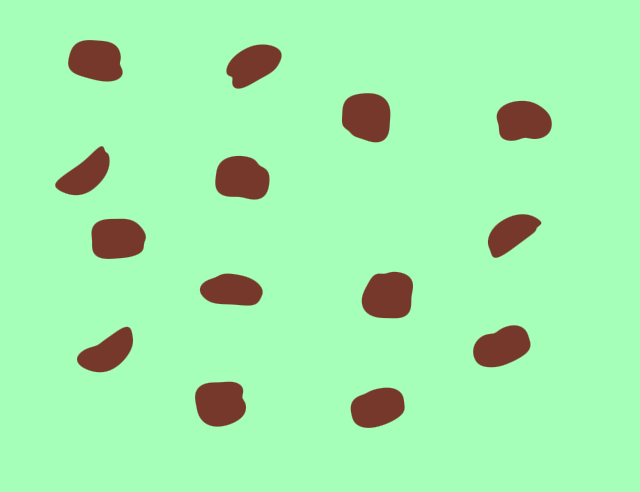
A WebGL 2 fragment shader for this pattern:

```glsl
#version 300 es
precision highp float;
// Sparse brown pebble and bean shapes scattered over a flat mint ground.

uniform vec2 u_resolution;
out vec4 fragColor;

const vec3 MINT = vec3(0.65, 1.0, 0.72);
const vec3 BROWN = vec3(0.46, 0.22, 0.17);
const int BLOB_COUNT = 14;
const float TAU = 6.2831853;

float hash(float n) {
    return fract(sin(n * 127.1 + 3.7) * 4375.85);
}

vec2 rotate(vec2 p, float angle) {
    float c = cos(angle), s = sin(angle);
    return vec2(c * p.x + s * p.y, c * p.y - s * p.x);
}

// Evenly spread, irregular positions inside a margin
vec2 scatter(float index, vec2 extent, float margin) {
    vec2 cell = fract(vec2(0.32, 0.11) + index * vec2(0.7549, 0.5698));
    return mix(vec2(margin), extent - margin, cell);
}

// Layered sines around the outline, all periodic in the angle
float wobble(float angle, float seed) {
    return 0.05 * sin(2.0 * angle + TAU * hash(seed))
         + 0.04 * sin(3.0 * angle + TAU * hash(seed + 0.3))
         + 0.018 * sin(5.0 * angle + TAU * hash(seed + 0.6));
}

// Small dent at one place on the outline
float dent(float angle, float center, float depth) {
    return depth * exp(-28.0 * (1.0 - cos(angle - center)));
}

// Negative inside: a bent superellipse with an uneven edge
float blobField(vec2 p, vec2 radii, float bend, float squareness, float seed) {
    vec2 q = p / radii;
    q.y += bend * (q.x * q.x - 0.4);
    float angle = atan(q.y, q.x);
    vec2 powered = pow(abs(q) + 1e-4, vec2(squareness));
    float radius = pow(powered.x + powered.y, 1.0 / squareness);
    float edge = 1.0 + wobble(angle, seed)
               - dent(angle, TAU * hash(seed + 0.8), 0.11);
    return radius - edge;
}

float coverage(float field) {
    return clamp(0.5 - field / max(fwidth(field), 1e-5), 0.0, 1.0);
}

void main() {
    vec2 p = gl_FragCoord.xy / u_resolution.y;
    vec2 extent = vec2(u_resolution.x / u_resolution.y, 1.0);
    float ink = 0.0;

    for (int i = 0; i < BLOB_COUNT; i++) {
        float index = float(i);
        float seed = index + 11.0;

        // Slimness runs from round pebbles to long curved beans
        float slim = fract(0.21 + index * 0.618);
        vec2 radii = mix(vec2(0.050, 0.047), vec2(0.064, 0.026), slim);
        float tilt = mix(-0.2, 0.25 + 0.6 * slim, hash(seed + 0.15));
        float bend = 0.65 * slim * slim * sign(hash(seed + 0.45) - 0.4);
        float squareness = mix(3.0, 2.2, slim);

        vec2 local = rotate(p - scatter(index, extent, 0.09), tilt);
        ink = max(ink, coverage(blobField(local, radii, bend, squareness, seed)));
    }

    fragColor = vec4(mix(MINT, BROWN, ink), 1.0);
}
```
